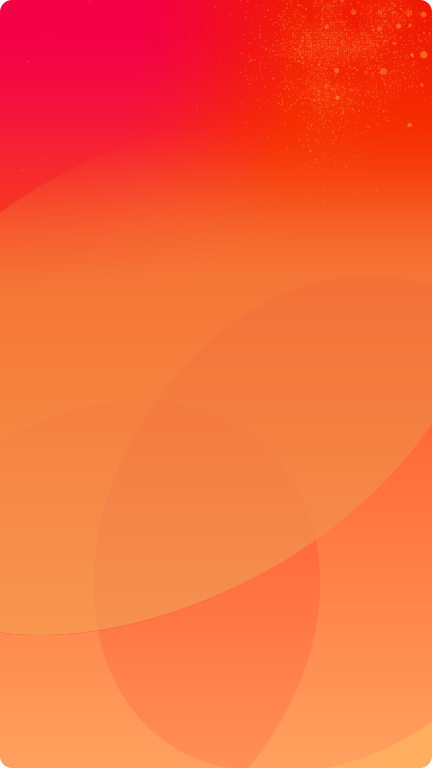
This background is drawn by a WebGL 2 fragment shader. Its source:

```glsl
#version 300 es
precision highp float;
// Warm pink-to-orange gradient with overlapping tilted ellipses and a spray of glowing dust.

uniform vec2 u_resolution;
out vec4 outColor;

const float HEIGHT = 16.0 / 9.0; // canvas height in units of its width

float hash(vec2 p) {
    vec3 q = fract(vec3(p.xyx) * 0.1031);
    q += dot(q, q.yzx + 33.33);
    return fract((q.x + q.y) * q.z);
}

vec2 gradientAt(vec2 cell) {
    float angle = 6.2832 * hash(cell);
    return vec2(cos(angle), sin(angle));
}

float gradientNoise(vec2 p) {
    vec2 i = floor(p), f = fract(p);
    vec2 s = f * f * (3.0 - 2.0 * f), e = vec2(0.0, 1.0);
    float low = mix(dot(gradientAt(i), f), dot(gradientAt(i + e.yx), f - e.yx), s.x);
    float high = mix(dot(gradientAt(i + e.xy), f - e.xy), dot(gradientAt(i + e.yy), f - e.yy), s.x);
    return mix(low, high, s.y);
}

// Smooth coverage of an ellipse whose columns are slid upward by the shear
float shearedEllipse(vec2 p, vec2 center, vec2 radii, float shear) {
    vec2 q = p - center;
    q.y -= shear * q.x;
    float d = length(q / radii) - 1.0;
    return clamp(0.5 - d / fwidth(d), 0.0, 1.0);
}

float roundedBox(vec2 p, vec2 halfSize, float radius) {
    vec2 q = abs(p) - halfSize + radius;
    return length(max(q, 0.0)) + min(max(q.x, q.y), 0.0) - radius;
}

float cloud(vec2 p, vec2 center, vec2 spread) {
    vec2 q = (p - center) / spread;
    return exp(-dot(q, q));
}

// One randomly placed speck per grid cell, kept where its hash is under the density
float specks(vec2 p, float cells, float density, float maxRadius, float pixel) {
    vec2 cell = floor(p * cells);
    float size = mix(0.45, 1.0, hash(cell + 7.3)) * maxRadius;
    vec2 offset = 0.3 + 0.4 * vec2(hash(cell + 19.1), hash(cell + 41.7));
    float d = length(p * cells - cell - offset) / cells - size;
    float keep = step(hash(cell + 3.9), density);
    return keep * clamp(0.5 - d / pixel, 0.0, 1.0) * mix(0.35, 1.0, hash(cell + 57.2));
}

vec3 upperGlow(vec2 p, float disc) {
    vec3 pink = mix(vec3(0.97, 0.21, 0.14), vec3(0.955, 0.005, 0.28), smoothstep(1.23, 1.72, p.y));
    vec3 red = mix(vec3(0.965, 0.18, 0.0), vec3(0.94, 0.09, 0.01), smoothstep(1.43, 1.75, p.y));
    float redness = smoothstep(0.25, 0.74, p.x);
    return mix(pink, red, clamp(redness + 0.04 - 0.08 * disc, 0.0, 1.0));
}

vec3 addDust(vec3 color, vec2 p, float pixel) {
    float haze = cloud(p, vec2(0.77, 1.67), vec2(0.13, 0.12));
    float plume = cloud(p, vec2(0.75, 1.56), vec2(0.06, 0.13));
    float corner = cloud(p, vec2(0.92, 1.72), vec2(0.09, 0.13));
    float wisps = clamp(0.75 + 1.1 * gradientNoise(p * 14.0), 0.0, 1.0);
    float density = clamp(haze + 0.45 * plume + 0.35 * corner, 0.0, 1.0) * wisps;

    color = mix(color, vec3(0.98, 0.35, 0.1), 0.28 * density);
    float fine = 0.0;
    for (int i = 0; i < 3; i++) {
        float layer = float(i);
        fine = max(fine, specks(p + layer * 0.37, 210.0 - 50.0 * layer,
                                density * (0.6 - 0.18 * layer), 0.0019 + 0.0004 * layer, pixel));
    }
    color = mix(color, vec3(1.0, 0.54, 0.2), 0.6 * fine);

    // Larger bubbles drift toward the corner
    float stray = 0.5 * corner + 0.1 * haze + 0.04 * plume;
    float bubbles = specks(p, 30.0, stray, 0.0085, pixel);
    return mix(color, vec3(1.0, 0.5, 0.16), 0.75 * bubbles);
}

void main() {
    vec2 p = gl_FragCoord.xy / u_resolution * vec2(1.0, HEIGHT);
    float pixel = 1.0 / u_resolution.x;

    // Overlapping shapes
    float pinkDisc = shearedEllipse(p, vec2(0.22, 1.639), vec2(0.44), 0.0);
    float veil = shearedEllipse(p, vec2(0.370, 0.910), vec2(0.748, 0.559), 0.299);
    float rightOval = shearedEllipse(p, vec2(0.729, 0.567), vec2(0.512, 0.556), 0.279);
    float leftOval = shearedEllipse(p, vec2(0.185, 0.289), vec2(0.556, 0.544), 0.253);
    float bowl = shearedEllipse(p, vec2(0.752, 0.529), vec2(0.535, 0.530), 0.197);

    // Upper glow, covered by the orange veil as it descends
    vec3 color = addDust(upperGlow(p, pinkDisc), p, pixel);
    vec3 orange = mix(vec3(0.975, 0.605, 0.315), vec3(0.96, 0.455, 0.21), clamp((p.y - 0.32) / 0.856, 0.0, 1.0));
    orange -= vec3(0.008, 0.023, 0.0) * rightOval + vec3(0.004, 0.014, 0.002) * leftOval;
    float drop = 0.05 * (1.0 - smoothstep(0.0, 0.6, p.x));
    float fade = 1.0 - smoothstep(1.12, 1.52, p.y + drop);
    color = mix(color, orange, fade * max(veil, smoothstep(0.3, 0.65, p.x)));

    // Coral ground beneath the veil
    vec3 ground = mix(vec3(1.0, 0.63, 0.37), vec3(1.0, 0.41, 0.22), clamp(p.y / 0.782, 0.0, 1.0));
    ground -= vec3(0.0, 0.066, 0.035) * rightOval * leftOval;
    ground = mix(ground, vec3(1.0, 0.68, 0.37), (1.0 - bowl) * smoothstep(0.5, 0.75, p.x) * step(p.y, 0.3));
    color = mix(color, ground, (1.0 - veil) * step(p.y, 0.9));

    // Rounded white corners
    vec2 halfSize = 0.5 * vec2(1.0, HEIGHT);
    float outside = clamp(0.5 + roundedBox(p - halfSize, halfSize, 0.028) / pixel, 0.0, 1.0);
    float nearCorner = step(halfSize.x - 0.028, abs(p.x - halfSize.x)) * step(halfSize.y - 0.028, abs(p.y - halfSize.y));
    outColor = vec4(mix(color, vec3(1.0), outside * nearCorner), 1.0);
}
```
